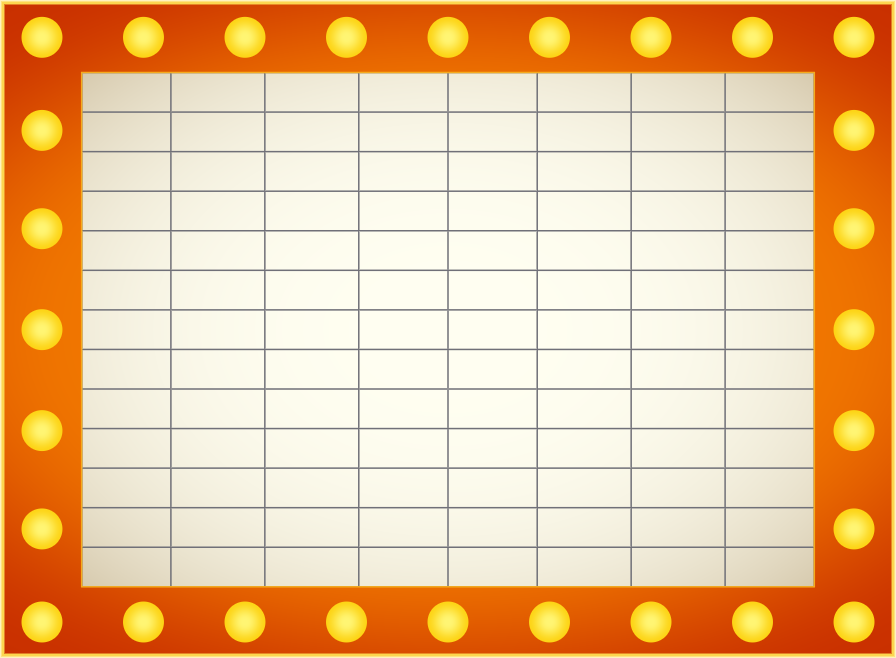
This background is drawn by a Shadertoy shader. Its source:

```glsl
#define ASPECT 1.3617
#define PANEL_HALF vec2(0.5567, 0.3908)
#define PANEL_SHIFT vec2(0.0, -0.001)
#define GRID_CELLS vec2(8.0, 13.0)
#define COLUMN_SWAY 0.0036
#define LINE_HALF 0.00115
#define TRIM_WIDTH 0.0068
#define BULB_RADIUS 0.0311
#define BULB_PITCH 0.15426

const vec3 ORANGE_WARM = vec3(0.94, 0.46, 0.0);
const vec3 ORANGE_DEEP = vec3(0.79, 0.19, 0.0);
const vec3 PAPER_LIGHT = vec3(1.0, 0.997, 0.945);
const vec3 PAPER_SHADE = vec3(0.84, 0.79, 0.68);
const vec3 LINE_GREY = vec3(0.44, 0.44, 0.47);
const vec3 TRIM_YELLOW = vec3(0.99, 0.84, 0.31);
const vec3 TRIM_PALE = vec3(1.0, 0.95, 0.75);
const vec3 PANEL_EDGE = vec3(0.96, 0.67, 0.12);
const vec3 BULB_CORE = vec3(1.0, 0.96, 0.45);
const vec3 BULB_RIM = vec3(0.99, 0.83, 0.08);

// Antialiased coverage of a signed distance
float cover(float dist) {
    return clamp(0.5 - dist * iResolution.y, 0.0, 1.0);
}

float boxDistance(vec2 p, vec2 halfSize) {
    vec2 d = abs(p) - halfSize;
    return length(max(d, 0.0)) + min(max(d.x, d.y), 0.0);
}

// Distance to the nearest rule; columns are slightly uneven
float gridDistance(vec2 p) {
    vec2 cell = 2.0 * PANEL_HALF / GRID_CELLS;
    float column = abs(round(p.x / cell.x));
    float columnX = column * cell.x - COLUMN_SWAY * sin(column * 1.5708);
    float rowDist = abs(fract((p.y + PANEL_HALF.y) / cell.y + 0.5) - 0.5) * cell.y;
    return min(abs(abs(p.x) - columnX), rowDist);
}

// Vertical bulb spacing tightens toward the corners
float bulbHeight(float k) {
    return k * (0.15408 - 0.000665 * k * k);
}

// Distance to the nearest bulb centre, mirrored into one quadrant
float bulbDistance(vec2 p) {
    vec2 q = abs(p);
    float nearest = 1.0;
    for (int i = 0; i <= 4; i++) {
        float k = float(i);
        nearest = min(nearest, distance(q, vec2(k * BULB_PITCH, bulbHeight(3.0))));
        if (i < 3) nearest = min(nearest, distance(q, vec2(4.0 * BULB_PITCH, bulbHeight(k))));
    }
    return nearest;
}

void mainImage(out vec4 fragColor, in vec2 fragCoord) {
    vec2 uv = fragCoord / iResolution.xy - 0.5;
    vec2 p = uv * vec2(ASPECT, 1.0);
    vec2 local = p - PANEL_SHIFT;

    // Glowing orange frame
    float glow = length(uv * vec2(1.6, 2.0));
    vec3 color = mix(ORANGE_WARM, ORANGE_DEEP, smoothstep(0.65, 1.25, glow));

    // Outer trim
    float inset = -boxDistance(p, vec2(0.5 * ASPECT, 0.5));
    color = mix(color, TRIM_YELLOW, cover(inset - TRIM_WIDTH));
    color = mix(color, TRIM_PALE, cover(inset - 0.0022));

    // Shaded paper with ruled grid
    float vignette = pow(length(local / PANEL_HALF) / 1.414, 3.0);
    vec3 paper = mix(PAPER_LIGHT, PAPER_SHADE, min(vignette, 1.0));
    paper = mix(paper, LINE_GREY, cover(gridDistance(local) - LINE_HALF));
    float panel = boxDistance(local, PANEL_HALF);
    color = mix(color, paper, cover(panel));
    color = mix(color, PANEL_EDGE, cover(abs(panel) - LINE_HALF));

    // Bulbs
    float bulb = bulbDistance(local);
    vec3 bulbColor = mix(BULB_CORE, BULB_RIM, smoothstep(0.1, 1.05, bulb / BULB_RADIUS));
    color = mix(color, bulbColor, cover(bulb - BULB_RADIUS));

    fragColor = vec4(color, 1.0);
}
```
